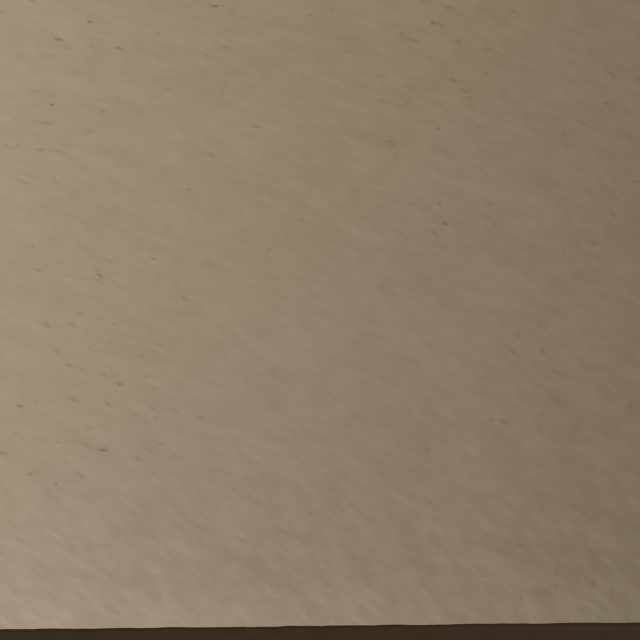
Give the GLSL for this texture, as a Shadertoy shader.

```glsl
const vec3 PAPER_LIGHT = vec3(0.628, 0.567, 0.480);
const vec3 PAPER_SHADE = vec3(0.490, 0.434, 0.358);
const vec3 STRIP = vec3(0.215, 0.175, 0.125);
const vec3 FLECK_TINT = vec3(0.95, 1.0, 1.0);

float hash(vec2 p) {
    vec3 q = fract(p.xyx * vec3(0.1031, 0.1030, 0.0973));
    q += dot(q, q.yzx + 33.33);
    return fract((q.x + q.y) * q.z);
}

float noise(vec2 p) {
    vec2 cell = floor(p);
    vec2 f = fract(p);
    f = f * f * (3.0 - 2.0 * f);
    float low = mix(hash(cell), hash(cell + vec2(1, 0)), f.x);
    float high = mix(hash(cell + vec2(0, 1)), hash(cell + vec2(1, 1)), f.x);
    return mix(low, high, f.y);
}

float fbm(vec2 p) {
    float sum = 0.0;
    float weight = 0.5;
    for (int i = 0; i < 4; i++) {
        sum += weight * noise(p);
        p = p * 2.03 + 17.3;
        weight *= 0.5;
    }
    return sum / 0.9375;
}

vec2 rotate(vec2 p, float a) {
    return vec2(p.x * cos(a) - p.y * sin(a), p.x * sin(a) + p.y * cos(a));
}

// Soft elongated marks, one candidate per jittered grid cell
float flecks(vec2 p, float scale, vec2 halfSize, float density, float seed) {
    p = p * scale + seed;
    vec2 home = floor(p);
    float sum = 0.0;
    for (int y = -1; y <= 1; y++) {
        for (int x = -1; x <= 1; x++) {
            vec2 cell = home + vec2(x, y);
            vec2 center = cell + vec2(hash(cell + 3.1), hash(cell + 7.7));
            float stretch = mix(0.4, 1.3, hash(cell + 11.9));
            float strength = mix(0.25, 1.0, pow(hash(cell + 19.3), 2.0));
            vec2 d = rotate(p - center, 0.7 * (hash(cell + 23.5) - 0.5));
            d.y += 0.12 * (noise(p * 5.0) - 0.5);
            d /= halfSize * scale * vec2(stretch, 1.0);
            sum += step(hash(cell + 31.7), density) * strength * exp(-dot(d, d));
        }
    }
    return min(sum, 1.0);
}

// Light falling off from left to right
vec3 paperShade(vec2 uv) {
    float t = uv.x + 0.10 * (0.5 - uv.y) * uv.x;
    t += 0.07 * (fbm(uv * 3.0) - 0.5);
    vec3 color = mix(PAPER_LIGHT, PAPER_SHADE, clamp(t, 0.0, 1.05));
    color.b += 0.014 * (0.5 - uv.y);
    return color + 0.016 * smoothstep(0.12, 0.02, uv.y);
}

// Slanted fibre grain, steeper toward the bottom
float fibreGrain(vec2 p) {
    float broad = fbm(p * vec2(13.0, 34.0)) - 0.5;
    float fine = fbm(p * vec2(42.0, 115.0) + 40.0) - 0.5;
    return 0.024 * broad + 0.040 * fine;
}

void mainImage(out vec4 fragColor, in vec2 fragCoord) {
    vec2 uv = fragCoord / iResolution.xy;
    vec2 p = rotate(uv - 0.5, mix(0.60, 0.32, uv.y)) + 2.0;

    vec3 color = paperShade(uv);
    float lowerRough = smoothstep(0.35, 0.08, uv.y);
    color += fibreGrain(p) * (0.85 + 0.5 * lowerRough);

    // Dark flecks gather in patches on the brighter side
    float patches = smoothstep(0.30, 0.68, fbm(uv * 6.0 + 5.0));
    float clarity = mix(1.0, 0.45, smoothstep(0.35, 0.85, uv.x));
    clarity *= mix(0.6, 1.0, smoothstep(0.1, 0.7, uv.y));
    float dark = 0.055 * flecks(p, 32.0, vec2(0.0085, 0.0028), 0.55, 2.0) * patches;
    dark += 0.15 * flecks(p, 21.0, vec2(0.0058, 0.0022), 0.30, 60.0) * clarity * mix(0.35, 1.0, patches);
    color -= dark * FLECK_TINT;

    // Pale raised fibres
    float pale = flecks(p, 30.0, vec2(0.0090, 0.0020), 0.40, 110.0);
    color += 0.030 * pale * mix(0.5, 1.0, lowerRough);

    // Dark strip below the slightly sloping paper edge
    float edge = mix(0.0165, 0.0275, uv.x) + 0.0025 * (fbm(vec2(uv.x * 26.0, 4.0)) - 0.5);
    vec3 strip = STRIP + 0.02 * (fbm(uv * vec2(30.0, 80.0)) - 0.5);
    strip -= 0.035 * smoothstep(0.007, 0.0, edge - uv.y);
    float soft = max(0.0013, 0.75 / iResolution.y);
    color = mix(strip, color, smoothstep(-soft, soft, uv.y - edge));

    fragColor = vec4(clamp(color, 0.0, 1.0), 1.0);
}
```
